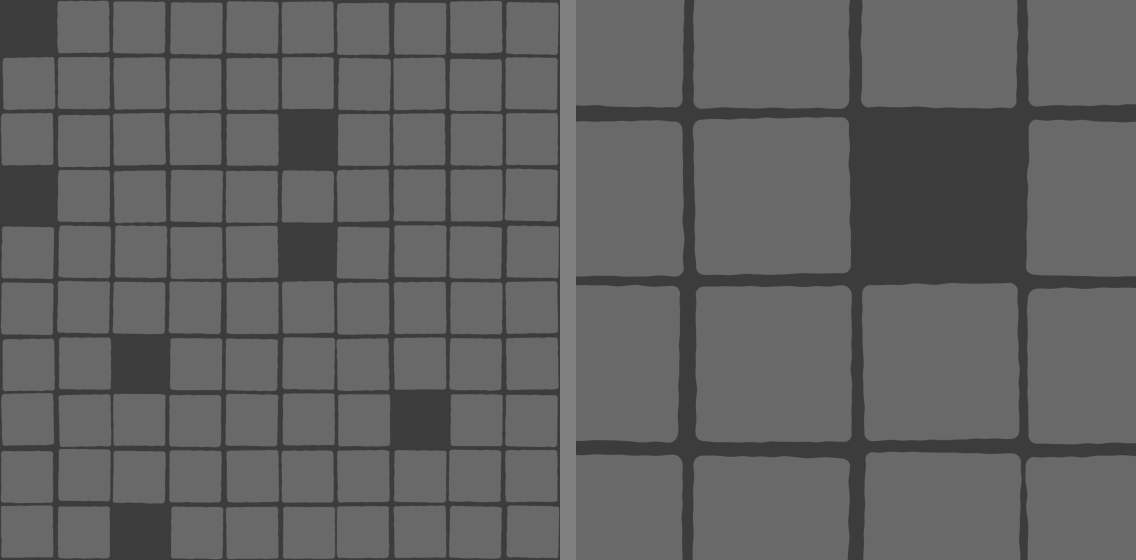
Left, the full canvas; right, a detail of the centre.
Reproduce this pattern procedurally as a Shadertoy shader.

```glsl
// Ten by ten grey tiles on dark grout, with a few tiles missing.
// Each tile is a rounded box, shifted and tilted by a hash of its cell;
// gradient noise chips its edge, and a low-discrepancy walk picks the gaps.

const float TILES = 10.0;          // repeats across and down
const float HALF_SIZE = 0.463;     // half a tile side, in cells
const float CORNER = 0.05;         // corner radius, in cells
const float MAX_SHIFT = 0.019;     // position jitter, in cells
const float MAX_TILT = 0.022;      // rotation jitter, in radians
const float CHIP_DEPTH = 0.012;    // edge roughness, in cells
const float CHIP_SCALE = 9.0;      // edge bumps per cell
const float EDGE_PIXELS = 0.75;    // half width of the smoothed edge
const int GAP_COUNT = 7;           // missing tiles
const vec2 GAP_START = vec2(0.5);
const vec2 GAP_STEP = vec2(0.7549, 0.5698);
const vec3 TILE_COLOR = vec3(0.412);
const vec3 GROUT_COLOR = vec3(0.235);

// Integer hash of a lattice point, giving three values in 0..1
vec3 hash3(vec2 p) {
    uvec3 v = uvec3(uvec2(ivec2(p)), 17u) * 1664525u + 1013904223u;
    v.x += v.y * v.z;
    v.y += v.z * v.x;
    v.z += v.x * v.y;
    v ^= v >> 16u;
    v.x += v.y * v.z;
    v.y += v.z * v.x;
    v.z += v.x * v.y;
    return vec3(v >> 8u) / 16777216.0;
}

float cornerSlope(vec2 lattice, vec2 offset) {
    float angle = 6.2832 * hash3(lattice).x;
    return dot(vec2(cos(angle), sin(angle)), offset);
}

float gradientNoise(vec2 p) {
    vec2 i = floor(p);
    vec2 f = p - i;
    vec2 u = f * f * f * (f * (f * 6.0 - 15.0) + 10.0);
    vec2 e = vec2(1.0, 0.0);
    float low = mix(cornerSlope(i, f), cornerSlope(i + e, f - e), u.x);
    float high = mix(cornerSlope(i + e.yx, f - e.yx),
                     cornerSlope(i + e.xx, f - e.xx), u.x);
    return mix(low, high, u.y);
}

float roundedBox(vec2 p, float halfSize, float radius) {
    vec2 q = abs(p) - halfSize + radius;
    return length(max(q, 0.0)) + min(max(q.x, q.y), 0.0) - radius;
}

// 0 for a missing tile, 1 otherwise
float tilePresent(vec2 cell) {
    float present = 1.0;
    for (int k = 0; k < GAP_COUNT; k++) {
        vec2 gap = floor(TILES * fract(GAP_START + float(k) * GAP_STEP));
        if (distance(gap, cell) < 0.5) present = 0.0;
    }
    return present;
}

void mainImage(out vec4 fragColor, in vec2 fragCoord) {
    vec2 grid = TILES * fragCoord / iResolution.xy;
    vec2 cell = floor(grid);

    // Shift and tilt of this tile
    vec3 jitter = 2.0 * hash3(cell + 101.0) - 1.0;
    vec2 p = grid - cell - 0.5 - MAX_SHIFT * jitter.xy;
    float tilt = MAX_TILT * jitter.z;
    p = mat2(cos(tilt), sin(tilt), -sin(tilt), cos(tilt)) * p;

    // Rough outline
    float edge = roundedBox(p, HALF_SIZE, CORNER);
    edge += CHIP_DEPTH * gradientNoise(grid * CHIP_SCALE + 37.3);

    // Coverage
    float soft = EDGE_PIXELS * TILES / iResolution.y;
    float cover = 1.0 - smoothstep(-soft, soft, edge);
    cover *= tilePresent(cell);

    fragColor = vec4(mix(GROUT_COLOR, TILE_COLOR, cover), 1.0);
}
```
